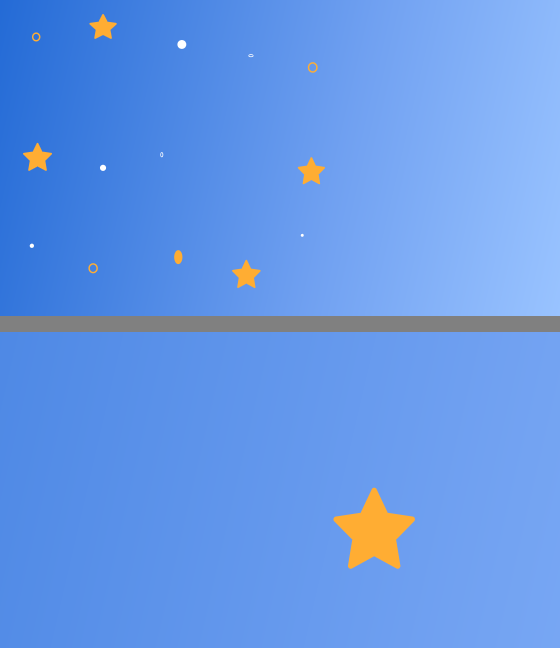
Top, the full canvas; bottom, a detail of the centre.
Write a WebGL 2 fragment shader that draws this background.

```glsl
#version 300 es
precision highp float;
// Slanted blue gradient with scattered orange stars, rings, an oval and white dots.

uniform vec2 u_resolution;
out vec4 fragColor;

// Colours
const vec3 DEEP_BLUE = vec3(0.140, 0.418, 0.838);
const vec3 MID_BLUE = vec3(0.440, 0.630, 0.945);
const vec3 PALE_BLUE = vec3(0.600, 0.765, 1.000);
const vec3 ORANGE = vec3(1.00, 0.68, 0.20);
const vec3 WHITE = vec3(1.0);

// Gradient
const vec2 GRADIENT_DIR = vec2(0.974, -0.226);
const float MID_STOP = 0.6;

// Scatter grid; lengths are fractions of the canvas height
const int COLUMNS = 5;
const int ROWS = 3;
const vec2 CELL = vec2(0.215, 1.0 / 3.0);
const vec2 JITTER = vec2(0.045, 0.095);
const float SEED = 3.7;

// Shape sizes
const vec2 STAR_RADIUS = vec2(0.038, 0.048); // smallest, largest
const float STAR_INNER = 0.5;                // inner radius / outer radius
const float STAR_ROUNDING = 0.003;
const float DOT_RADIUS = 0.014;
const float DOT_SHRINK = 0.69;
const vec2 RING_RADIUS = vec2(0.009, 0.0135);
const float RING_STROKE = 0.0046;
const vec2 SPECK_RADIUS = vec2(0.0066, 0.0034);
const float SPECK_STROKE = 0.0024;
const vec2 OVAL_RADIUS = vec2(0.013, 0.022);

const float TAU = 6.28319;

float hash(vec2 p) {
    return fract(sin(dot(p, vec2(127.1, 311.7))) * 43758.5453);
}

// Distance to a five-pointed star with one tip up
float starDistance(vec2 p, float radius) {
    float sector = TAU / 5.0;
    float angle = mod(atan(p.x, p.y) + 0.5 * sector, sector) - 0.5 * sector;
    vec2 folded = length(p) * vec2(cos(angle), abs(sin(angle)));
    vec2 tip = vec2(radius, 0.0);
    vec2 notch = radius * STAR_INNER * vec2(cos(0.5 * sector), sin(0.5 * sector));
    vec2 edge = notch - tip;
    vec2 offset = folded - tip;
    float along = clamp(dot(offset, edge) / dot(edge, edge), 0.0, 1.0);
    float side = edge.x * offset.y - edge.y * offset.x;
    return -sign(side) * length(offset - edge * along);
}

// Approximate distance to an ellipse
float ellipseDistance(vec2 p, vec2 radii) {
    p += 1e-5;
    float k = length(p / radii);
    return k * (k - 1.0) / length(p / (radii * radii));
}

float outline(float d, float stroke) {
    return abs(d) - 0.5 * stroke;
}

vec3 background(vec2 p, float aspect) {
    float span = aspect * GRADIENT_DIR.x - GRADIENT_DIR.y;
    float t = dot(p - vec2(0.0, 1.0), GRADIENT_DIR) / span;
    vec3 dark = mix(DEEP_BLUE, MID_BLUE, clamp(t / MID_STOP, 0.0, 1.0));
    return mix(dark, PALE_BLUE, clamp((t - MID_STOP) / (1.0 - MID_STOP), 0.0, 1.0));
}

void main() {
    vec2 p = gl_FragCoord.xy / u_resolution.y;
    float pixel = 1.0 / u_resolution.y;
    vec3 color = background(p, u_resolution.x / u_resolution.y);

    // One shape per grid cell; the rank shuffles the kinds over the cells
    const int COUNT = COLUMNS * ROWS;
    for (int i = 0; i < COUNT; i++) {
        int rank = (4 * i + 11) % COUNT;
        vec2 cell = vec2(i % COLUMNS, i / COLUMNS);
        vec2 random = vec2(hash(cell + SEED), hash(cell + SEED + 19.3));
        float size = hash(cell + SEED + 41.9);
        vec2 center = (cell + 0.5) * CELL + (2.0 * random - 1.0) * JITTER;
        vec2 q = p - vec2(center.x, 1.0 - center.y);

        float d = 1.0;
        vec3 ink = ORANGE;
        if (rank < 4) {          // stars, slightly squeezed
            q.x *= mix(0.94, 1.08, random.y);
            d = starDistance(q, mix(STAR_RADIUS.x, STAR_RADIUS.y, size)) - STAR_ROUNDING;
        } else if (rank < 8) {   // dots
            d = length(q) - DOT_RADIUS * pow(DOT_SHRINK, float(rank - 4));
            ink = WHITE;
        } else if (rank < 10) {  // specks, one flat and one upright
            vec2 radii = rank == 8 ? SPECK_RADIUS : SPECK_RADIUS.yx;
            d = outline(ellipseDistance(q, radii), SPECK_STROKE);
            ink = WHITE;
        } else if (rank < 13) {  // rings
            float radius = mix(RING_RADIUS.x, RING_RADIUS.y, size);
            d = outline(ellipseDistance(q, radius * vec2(1.0, 1.08)), RING_STROKE);
        } else if (rank == 14) { // oval
            d = ellipseDistance(q, OVAL_RADIUS);
        }
        color = mix(color, ink, clamp(0.5 - d / pixel, 0.0, 1.0));
    }
    fragColor = vec4(color, 1.0);
}
```
